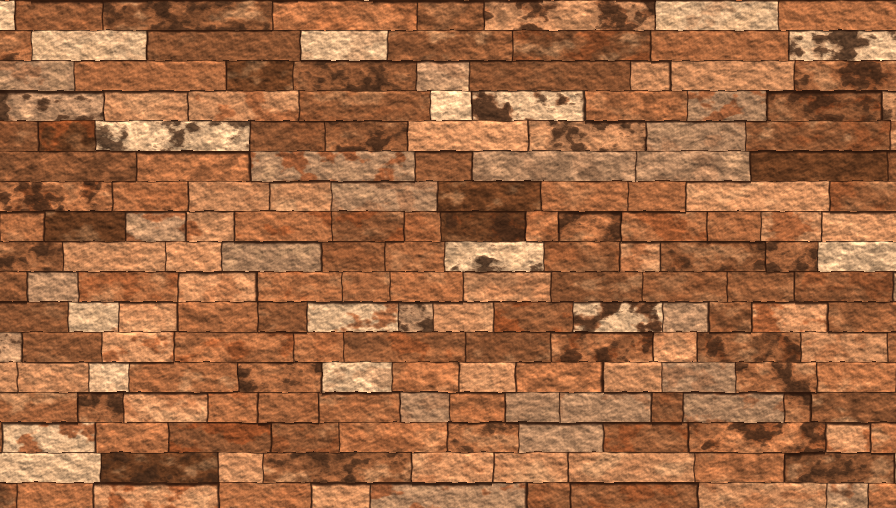
A Shadertoy shader for this texture:

```glsl
#define ROWS 16.85        // courses over the canvas height
#define WALL_WIDTH 29.75  // canvas width, in course heights
#define EDGE_JITTER 0.36  // shift of the upright joints, in mean stones
#define JOINT 0.035       // thinnest joint, in course heights
#define SHADOW 0.15       // longest shadow below a proud stone
#define CHIPPING 0.05     // waviness of the stone edges
#define ROUGHNESS 0.75    // strength of the surface relief
#define STAINED 0.17      // share of stones with dark stains
#define VEINED 0.30       // share of stones with slanted veins

const vec3 SHADE = vec3(0.15, 0.075, 0.04);
const vec3 SOOT = vec3(0.22, 0.14, 0.09);
const vec3 RUST = vec3(0.56, 0.28, 0.14);
const vec3 SAND = vec3(0.87, 0.66, 0.47);
const vec3 STONES[6] = vec3[](
    vec3(0.67, 0.41, 0.25), vec3(0.54, 0.33, 0.20), vec3(0.80, 0.54, 0.36),
    vec3(0.69, 0.51, 0.37), vec3(0.90, 0.71, 0.53), vec3(0.39, 0.23, 0.13));
const float SHARES[6] = float[](0.28, 0.20, 0.20, 0.17, 0.10, 0.05);

// Stones in each course, from the top down
const float COUNTS[17] = float[](7., 7., 9., 9., 8., 7., 10., 14., 12.,
                                 11., 14., 10., 12., 14., 10., 9., 9.);

float hash(vec2 p) {
    vec3 q = fract(p.xyx * 0.1031);
    q += dot(q, q.yzx + 33.33);
    return fract((q.x + q.y) * q.z);
}

float cornerSlope(vec2 cell, vec2 offset) {
    float angle = 6.2832 * hash(cell);
    return dot(vec2(cos(angle), sin(angle)), offset);
}

float gradientNoise(vec2 p) {
    vec2 i = floor(p), f = p - i, e = vec2(1, 0);
    vec2 u = f * f * f * (f * (f * 6.0 - 15.0) + 10.0);
    return mix(mix(cornerSlope(i, f), cornerSlope(i + e, f - e), u.x),
               mix(cornerSlope(i + e.yx, f - e.yx), cornerSlope(i + 1.0, f - 1.0), u.x), u.y);
}

float fbm(vec2 p) {
    float sum = 0.0, gain = 0.6;
    for (int i = 0; i < 4; i++) {
        sum += gain * gradientNoise(p);
        p = mat2(1.6, 1.2, -1.2, 1.6) * p + 7.3;
        gain *= 0.55;
    }
    return sum;
}

float meanWidth(float row) { return WALL_WIDTH / COUNTS[clamp(int(row), 0, 16)]; }

float jointX(vec2 id) {
    return (id.x + EDGE_JITTER * (2.0 * hash(id + 5.7) - 1.0)) * meanWidth(id.y);
}

// Column and row of the stone that covers x in a course
vec2 stoneAt(float x, float row) {
    vec2 id = vec2(floor(x / meanWidth(row)), row);
    if (x < jointX(id)) id.x -= 1.0;
    else if (x >= jointX(id + vec2(1, 0))) id.x += 1.0;
    return id;
}

float protrusion(vec2 id) { return hash(id + 31.4); }

vec3 stoneColor(float pick) {
    int k = 0;
    while (k < 5 && pick > SHARES[k]) pick -= SHARES[k++];
    return STONES[k];
}

vec3 stoneSurface(vec2 p, vec2 id) {
    vec2 q = p + 40.0 * vec2(hash(id + 2.3), hash(id + 8.9));
    float blotch = fbm(q * vec2(0.75, 1.1));
    float grain = fbm(q * vec2(2.2, 3.2) + 11.0);
    vec3 color = stoneColor(hash(id + 0.5));
    color *= 0.93 + 0.14 * hash(id + 12.6);

    // Rusty and sandy patches
    float patchy = hash(id + 19.1);
    color = mix(color, RUST, 0.75 * patchy * patchy * smoothstep(0.02, 0.16, blotch));
    color = mix(color, SAND, 0.45 * hash(id + 22.8) * smoothstep(0.05, 0.3, -blotch));

    // Slanted veins
    float angle = 0.6 + 1.2 * hash(id + 14.2);
    float vein = sin(5.0 * dot(q, vec2(cos(angle), sin(angle))) + 9.0 * blotch);
    color *= 1.0 + 0.13 * vein * step(hash(id + 27.5), VEINED);

    // Dark stains
    float stain = smoothstep(0.0, 0.22, blotch + 0.6 * grain);
    color = mix(color, SOOT, 0.8 * stain * step(hash(id + 45.3), STAINED));

    // Split-face relief lit from above, with fine grit
    float relief = grain - fbm((q + vec2(0.03, -0.07)) * vec2(2.2, 3.2) + 11.0);
    float grit = gradientNoise(q * 11.0);
    return color * (1.0 + ROUGHNESS * relief + 0.28 * grain + 0.12 * grit);
}

// Light left beside a joint: 0 in the gap, 1 on the open face
float clearOf(float dist, float width, float pixel) {
    return smoothstep(width * 0.5 - pixel, width + pixel, dist);
}

void mainImage(out vec4 fragColor, in vec2 fragCoord) {
    float pixel = 0.7 * ROWS / iResolution.y;
    vec2 p = vec2(fragCoord.x, iResolution.y - fragCoord.y) * ROWS / iResolution.y;
    vec2 w = p + CHIPPING * vec2(gradientNoise(p * 2.6), gradientNoise(p * 2.1 + 50.0));

    float row = floor(w.y), depth = w.y - row;
    vec2 id = stoneAt(w.x, row), next = vec2(1, 0);
    float level = protrusion(id);
    float above = protrusion(stoneAt(w.x, row - 1.0)) - level;
    float left = protrusion(id - next) - level;
    float right = protrusion(id + next) - level;

    // Joints widen into shadows beside stones that stand further out
    float light = clearOf(depth, JOINT + SHADOW * max(above, 0.0), pixel);
    light *= clearOf(w.x - jointX(id), JOINT * 0.6 + 0.05 * max(left, 0.0), pixel);
    light *= clearOf(jointX(id + next) - w.x, JOINT * 0.6 + 0.10 * max(right, 0.0), pixel);

    // Lit upper lip of proud stones
    float lip = max(-above, 0.0) * (1.0 - smoothstep(0.06, 0.18, depth));
    vec3 color = stoneSurface(p, id) * (1.0 + 0.25 * lip);
    color = mix(SHADE, color, 0.12 + 0.88 * light);
    fragColor = vec4(clamp(color, 0.0, 1.0), 1.0);
}
```
